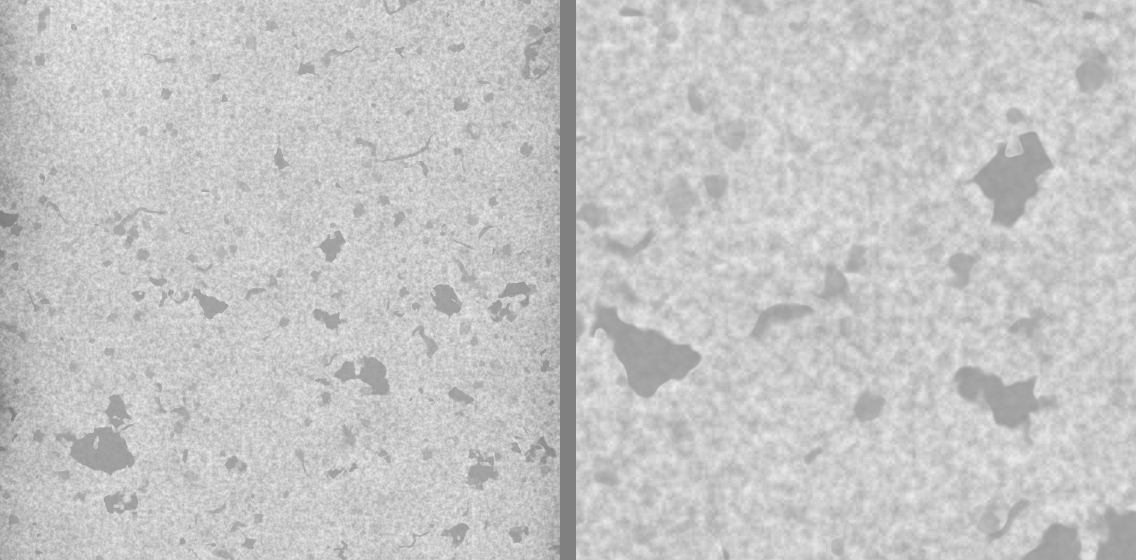
Left: the whole. Right: its middle third, enlarged.
Write a Shadertoy shader that draws this texture.

```glsl
// Pale, grainy mineral surface with ragged grey patches, thin veins and pits.
// Thresholded gradient-noise fields shape the patches, jittered cells place
// the pits, and fine noise with darkened side edges finishes the surface.

vec2 hash2(vec2 p) {
    vec3 q = fract(p.xyx * vec3(0.1031, 0.1030, 0.0973));
    q += dot(q, q.yzx + 33.33);
    return fract((q.xx + q.yz) * q.zy);
}

vec2 gradientAt(vec2 cell) {
    float angle = 6.2832 * hash2(cell).x;
    return vec2(cos(angle), sin(angle));
}

float gradientNoise(vec2 p) {
    vec2 i = floor(p), f = fract(p);
    vec2 u = f * f * f * (f * (f * 6.0 - 15.0) + 10.0);
    vec2 e = vec2(1.0, 0.0);
    float low = mix(dot(gradientAt(i), f),
                    dot(gradientAt(i + e.xy), f - e.xy), u.x);
    float high = mix(dot(gradientAt(i + e.yx), f - e.yx),
                     dot(gradientAt(i + e.xx), f - e.xx), u.x);
    return mix(low, high, u.y);
}

float fbm(vec2 p, int octaves) {
    float sum = 0.0, weight = 1.0;
    for (int i = 0; i < octaves; i++) {
        sum += weight * gradientNoise(p);
        p = mat2(1.6, 1.2, -1.2, 1.6) * p + 17.3;
        weight *= 0.5;
    }
    return sum;
}

// Small round pits of varied size and depth, one candidate per cell
float pits(vec2 p, float density) {
    vec2 cell = floor(p);
    float depth = 0.0;
    for (int y = -1; y <= 1; y++)
    for (int x = -1; x <= 1; x++) {
        vec2 id = cell + vec2(x, y);
        vec2 shape = hash2(id + 71.0);
        float radius = mix(0.1, 0.34, shape.x * shape.x);
        float d = length(p - id - hash2(id)) - radius;
        d += 0.22 * gradientNoise(p * 4.0);
        float present = step(hash2(id + 137.0).x, density);
        depth = max(depth, present * mix(0.25, 0.95, shape.y)
                    * smoothstep(0.07, -0.07, d));
    }
    return depth;
}

void mainImage(out vec4 fragColor, in vec2 fragCoord) {
    vec2 uv = fragCoord / iResolution.xy;
    vec2 p = fragCoord / iResolution.y;
    vec2 warped = p + 0.012 * vec2(fbm(p * 22.0, 3), fbm(p * 22.0 + 40.0, 3));

    // Broad patches, larger and more common towards the bottom
    float rarity = mix(0.37, 0.60, smoothstep(0.3, 0.95, uv.y));
    float broad = fbm(warped * 7.5 + 3.0, 5) - rarity;
    float patches = smoothstep(-0.03, 0.04, broad);

    // Scattered smaller patches
    float small = fbm(warped * 19.0 + 60.0, 4) - 0.57;
    patches = max(patches, 0.9 * smoothstep(-0.04, 0.05, small));

    // Broken veins along the zero lines of a noise field
    float line = abs(fbm(warped * 7.0 + 90.0, 3));
    float veinZone = smoothstep(0.24, 0.36, fbm(p * 9.0 + 25.0, 3));
    float vein = smoothstep(0.06, 0.02, line) * veinZone;
    patches = max(patches, 0.8 * vein);

    // Pale flecks left standing inside the patches
    float flecks = smoothstep(0.40, 0.47, fbm(p * 38.0 + 11.0, 2));
    patches *= 1.0 - 0.85 * flecks;

    float pitDepth = pits(p * 30.0, mix(0.3, 0.5, uv.y));
    pitDepth = max(pitDepth, 0.55 * pits(p * 52.0 + 9.0, 0.28));

    // Granular pale ground
    float grain = 0.10 * gradientNoise(p * 95.0)
                + 0.10 * gradientNoise(p * 190.0 + 5.0)
                + 0.05 * (hash2(floor(p * 512.0)).x - 0.5);
    float ground = 0.795 + grain + 0.035 * fbm(p * 14.0 + 30.0, 4);
    ground += 0.02 * smoothstep(-0.25, -0.05, broad);

    // Smooth grey filling
    float filling = 0.635 + 0.25 * grain + 0.02 * gradientNoise(p * 12.0);
    float tone = mix(ground, filling + 0.02, pitDepth);
    tone = mix(tone, filling, patches);

    // Dark side edges and a light upper left corner
    float cloud = 1.0 + 0.8 * fbm(p * 5.0 + 50.0, 3);
    tone -= 0.15 * exp(-uv.x * 18.0) * cloud;
    tone -= 0.09 * exp((uv.x - 1.0) * 20.0) * cloud;
    tone += 0.06 * exp(-18.0 * dot(uv - vec2(0.1, 1.0), uv - vec2(0.1, 1.0)));

    fragColor = vec4(vec3(clamp(tone, 0.0, 1.0)), 1.0);
}
```
